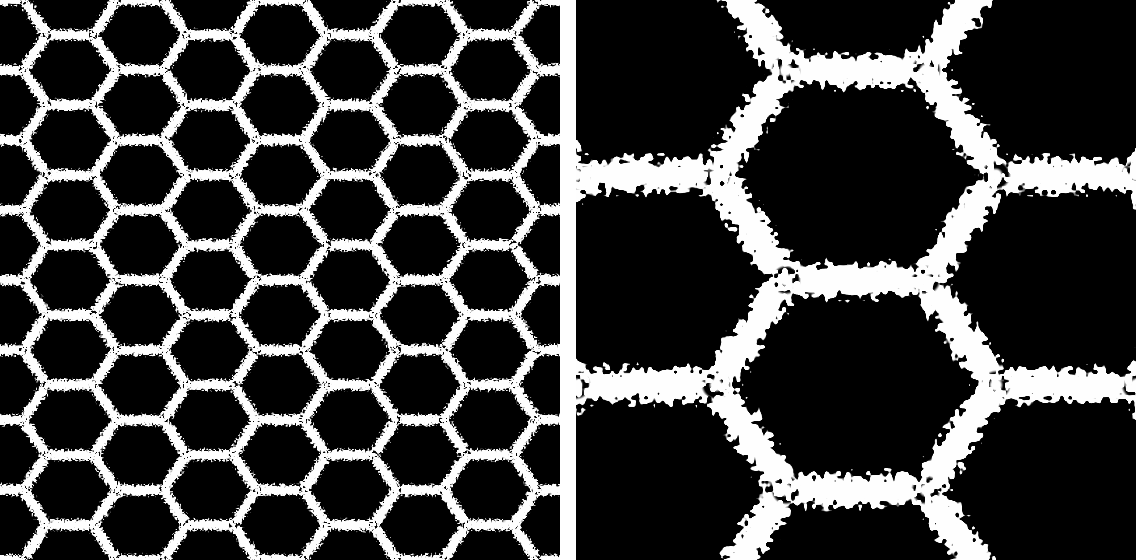
Left, the full canvas; right, a detail of the centre.
Write a WebGL 2 fragment shader that draws this pattern.

```glsl
#version 300 es
precision highp float;

#define REPEATS vec2(4.0, 8.0)
#define LINE_WIDTH 0.0182
#define GRAIN_CELLS 400.0
#define EDGE_ROUGHNESS 0.0095
#define SPECK_RADIUS 0.0058
#define SPECK_SPREAD 0.0034
#define SPECK_LEVEL 0.62
#define LINE_COLOR vec3(0.995)
#define CELL_COLOR vec3(0.0)

uniform vec2 u_resolution;
out vec4 fragColor;

float hash(uvec2 cell, uint seed) {
  uint h = cell.x * 1597u + cell.y * 51749u + seed * 7919u;
  h = (h ^ (h >> 15)) * 73939133u;
  h = (h ^ (h >> 13)) * 39916801u;
  h ^= h >> 16;
  return float(h & 65535u) / 65535.0;
}

// Value noise that wraps at the canvas borders
float grain(vec2 uv, uint seed) {
  vec2 p = uv * GRAIN_CELLS;
  vec2 f = smoothstep(0.0, 1.0, fract(p));
  uvec2 lo = uvec2(mod(floor(p), GRAIN_CELLS));
  uvec2 hi = uvec2(mod(floor(p) + 1.0, GRAIN_CELLS));
  float bottom = mix(hash(lo, seed), hash(uvec2(hi.x, lo.y), seed), f.x);
  float top = mix(hash(uvec2(lo.x, hi.y), seed), hash(hi, seed), f.x);
  return mix(bottom, top, f.y);
}

// Offset from the nearest cell center of one rectangular lattice
vec2 fromCenter(vec2 uv, vec2 shift) {
  return (fract(uv * REPEATS - shift + 0.5) - 0.5) / REPEATS;
}

// Distance to the hexagon outline, positive inside
float insideHexagon(vec2 p, vec2 corner, vec2 tip) {
  p = abs(p);
  vec2 side = tip - corner;
  vec2 normal = normalize(vec2(-side.y, side.x));
  return min(corner.y - p.y, dot(normal, tip - p));
}

void main() {
  vec2 uv = gl_FragCoord.xy / u_resolution;
  float pixel = 1.0 / min(u_resolution.x, u_resolution.y);

  // Two interleaved lattices make the honeycomb
  vec2 corner = vec2(1.0 / 6.0, 0.5) / REPEATS;
  vec2 tip = vec2(1.0 / 3.0, 0.0) / REPEATS;
  vec2 even = fromCenter(uv, vec2(0.0, 0.5));
  vec2 odd = fromCenter(uv, vec2(0.5, 0.0));
  float edge = max(insideHexagon(even, corner, tip), insideHexagon(odd, corner, tip));

  // Lines with frayed borders
  float fray = EDGE_ROUGHNESS * (grain(uv, 1u) - 0.5);
  float line = 1.0 - smoothstep(-pixel, pixel, edge - 0.5 * LINE_WIDTH + fray);

  // Rings of dark specks where lines meet
  float joint = min(length(abs(even) - corner), length(abs(even) - tip));
  float ring = 1.0 - smoothstep(0.3, 1.0, abs(joint - SPECK_RADIUS) / SPECK_SPREAD);
  float speck = ring * smoothstep(SPECK_LEVEL, SPECK_LEVEL + 0.1, grain(uv, 2u));

  fragColor = vec4(mix(CELL_COLOR, LINE_COLOR, line * (1.0 - speck)), 1.0);
}
```
